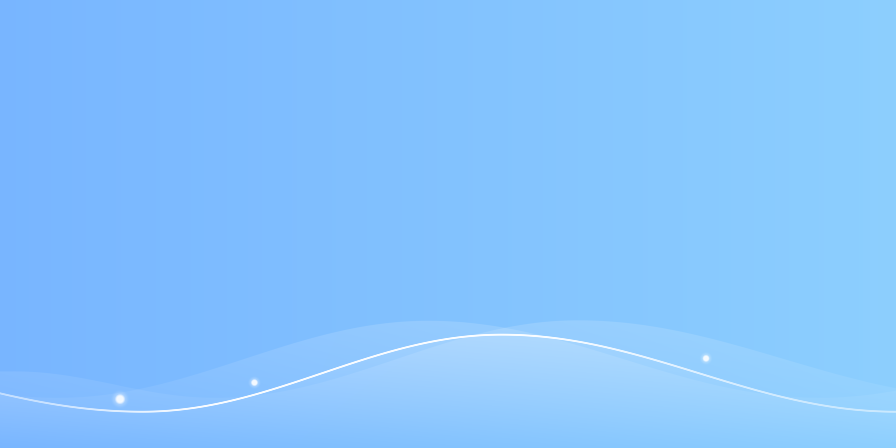
This background is drawn by a Shadertoy shader. Its source:

```glsl
// Calm blue backdrop: a sideways gradient with three translucent swells along
// the bottom, a fine bright line on the front swell and a few glowing dots.
// Swells are sums of cosine eases; their fills fade out toward the floor.

// Smooth cosine step from 0 at a to 1 at b
float ease(float a, float b, float x) {
    return 0.5 - 0.5 * cos(3.14159 * clamp((x - a) / (b - a), 0.0, 1.0));
}

// Heights of the swells, x running from 0 to 1 across the canvas
float leftSwell(float x) {
    return 0.112 + 0.172 * (1.0 - ease(-0.4, 0.065, x) + ease(0.065, 0.478, x)
                            - ease(0.478, 0.915, x) + ease(0.915, 1.345, x));
}

float rightSwell(float x) {
    return 0.112 + 0.059 * (1.0 - ease(0.016, 0.24, x))
                 + 0.173 * (ease(0.24, 0.645, x) - ease(0.645, 1.105, x));
}

float frontSwell(float x) {
    return 0.081 + 0.172 * (1.0 - ease(-0.33, 0.159, x)
                            + ease(0.159, 0.56, x) - ease(0.56, 1.0, x));
}

// Opacity below a crest, strongest at the top
float fill(float y, float crest, float pixel) {
    return 0.52 * max(y, 0.0) * smoothstep(-pixel, pixel, crest - y);
}

void mainImage(out vec4 fragColor, in vec2 fragCoord) {
    vec2 uv = fragCoord / iResolution.xy;
    float aspect = iResolution.x / iResolution.y;
    float pixel = 1.0 / iResolution.y;
    const vec3 white = vec3(1.0);

    // Sky
    vec3 color = mix(vec3(0.47, 0.71, 1.0), vec3(0.55, 0.81, 0.994), uv.x);

    // Translucent swells
    float front = frontSwell(uv.x);
    color = mix(color, white, fill(uv.y, leftSwell(uv.x), 0.7 * pixel));
    color = mix(color, white, fill(uv.y, rightSwell(uv.x), 0.7 * pixel));
    color = mix(color, white, fill(uv.y, front, 0.7 * pixel));

    // Bright line, dimmer toward both sides
    float slope = (frontSwell(uv.x + 0.002) - frontSwell(uv.x - 0.002)) / (0.004 * aspect);
    float lineDist = abs(uv.y - front) / sqrt(1.0 + slope * slope);
    float line = 1.0 - smoothstep(0.0022 - 0.5 * pixel, 0.0022 + 0.5 * pixel, lineDist);
    float shine = 0.5 + 0.45 * smoothstep(0.0, 0.25, uv.x) * (1.0 - smoothstep(0.55, 0.95, uv.x));
    color = mix(color, white, line * shine);

    // Glowing dots: position and radius
    vec3 dots[3] = vec3[3](vec3(0.134, 0.109, 0.020),
                           vec3(0.284, 0.146, 0.014),
                           vec3(0.788, 0.200, 0.014));
    for (int i = 0; i < 3; i++) {
        float r = length((uv - dots[i].xy) * vec2(aspect, 1.0)) / dots[i].z;
        float core = 1.0 - smoothstep(0.3, 0.75, r);
        float halo = 0.35 * (1.0 - smoothstep(0.3, 1.1, r));
        color = mix(color, white, max(0.9 * core, halo));
    }

    fragColor = vec4(color, 1.0);
}
```
